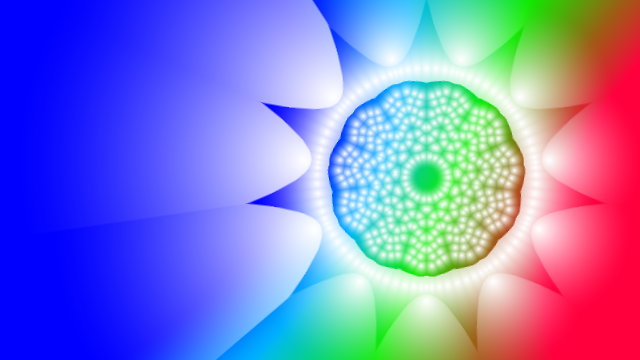
Reproduce this background procedurally as a WebGL 2 fragment shader.

```glsl
#version 300 es
precision highp float;

uniform vec2 u_resolution;
out vec4 fragColor;

const float PI = 3.14159265;

// Layout, in canvas heights
const vec2 CENTER = vec2(0.296, 0.006);
const float FOLDS = 11.0;
const float PETAL_RADIUS = 0.343;
const float RING_RADIUS = 0.304;
const int RING_SEEDS = 5;
const float RING_SPREAD = 1.3;
const float DISC_INNER = 0.060;
const float DISC_OUTER = 0.245;
const int DISC_SEEDS = 15;
const float ANGLE_JITTER = 0.12;

// Length over which the white glow of each seed fades
const float PETAL_REACH = 0.26;
const float LONG_REACH = 0.80;
const float LONG_ANGLE = 2.88;
const float RING_REACH = 0.175;
const float DISC_REACH = 0.033;
const float GLOW_POWER = 1.5;

// Slanted colour ramp
const float RAMP_SLANT = 0.42;
const float RAMP_CENTER = 0.076;
const float RAMP_WIDEN = 2.3;
const vec3 BLUE = vec3(0.0, 0.0, 1.0);
const vec3 CYAN = vec3(0.0, 0.72, 1.0);
const vec3 GREEN = vec3(0.05, 0.92, 0.0);
const vec3 BROWN = vec3(0.62, 0.36, 0.08);
const vec3 RED = vec3(1.0, 0.0, 0.24);

float hash(float n) {
    return fract(sin(n * 12.9898) * 43758.5453);
}

vec2 polar(float radius, float angle) {
    return radius * vec2(cos(angle), sin(angle));
}

vec3 ramp(vec2 p) {
    float t = p.x - RAMP_SLANT * p.y - RAMP_CENTER;
    t /= 1.0 + RAMP_WIDEN * p.y * p.y;
    vec3 color = mix(BLUE, CYAN, smoothstep(-0.46, -0.18, t));
    color = mix(color, GREEN, clamp((t + 0.22) / 0.22, 0.0, 1.0));
    color = mix(color, BROWN, clamp(t / 0.17, 0.0, 1.0));
    return mix(color, RED, clamp((t - 0.17) / 0.14, 0.0, 1.0));
}

// Petals facing LONG_ANGLE glow much farther than the others
float petalReach(float index, float sector) {
    float facing = cos(index * sector - 0.5 * PI - LONG_ANGLE);
    return mix(PETAL_REACH, LONG_REACH, smoothstep(0.5, 0.85, facing));
}

// Keeps the two nearest seeds, each as (position, distance, reach)
void addSeed(vec2 p, vec2 seed, float reach, inout vec4 first, inout vec4 second) {
    vec4 cell = vec4(seed, distance(p, seed), reach);
    if (cell.z < first.z) {
        second = first;
        first = cell;
    } else if (cell.z < second.z) {
        second = cell;
    }
}

float glow(vec4 cell) {
    return pow(max(0.0, 1.0 - cell.z / cell.w), GLOW_POWER);
}

void main() {
    float pixel = 1.0 / u_resolution.y;
    vec2 p = (gl_FragCoord.xy - 0.5 * u_resolution) * pixel - CENTER;

    // Fold the plane into half of one mirrored sector
    float sector = 2.0 * PI / FOLDS;
    float halfSector = 0.5 * sector;
    float angle = atan(p.y, p.x) + 0.5 * PI;
    float index = floor(angle / sector + 0.5);
    float local = angle - index * sector;
    vec2 q = polar(length(p), abs(local));

    // Blend the petal reach across the seam between sectors
    float seam = length(p) * sin(halfSector - abs(local));
    float own = 0.5 + 0.5 * clamp(seam / pixel, 0.0, 1.0);
    float neighbor = index + (local < 0.0 ? -1.0 : 1.0);
    float reach = mix(petalReach(neighbor, sector), petalReach(index, sector), own);

    // Voronoi seeds: petal, ring of strips, scattered disc
    vec4 first = vec4(0.0, 0.0, 1e3, 1.0);
    vec4 second = first;
    addSeed(q, vec2(PETAL_RADIUS, 0.0), reach, first, second);
    for (int i = 0; i < RING_SEEDS; i++) {
        float a = halfSector * pow(float(i) / float(RING_SEEDS - 1), RING_SPREAD);
        addSeed(q, polar(RING_RADIUS, a), RING_REACH, first, second);
    }
    for (int i = 0; i < DISC_SEEDS; i++) {
        float n = float(i);
        float area = n / float(DISC_SEEDS - 1);
        float r = sqrt(mix(DISC_INNER * DISC_INNER, DISC_OUTER * DISC_OUTER, area));
        float a = fract(0.45 + n * 0.618 + ANGLE_JITTER * (hash(n + 1.0) - 0.5));
        addSeed(q, polar(r, halfSector * mix(0.1, 0.9, a)), DISC_REACH, first, second);
    }

    // Smooth the cell edges by their distance to the bisector
    float gap = max(distance(first.xy, second.xy), 1e-4);
    float edge = (second.z * second.z - first.z * first.z) / (2.0 * gap);
    float inside = 0.5 + 0.5 * clamp(edge / pixel, 0.0, 1.0);
    float white = mix(glow(second), glow(first), inside);

    fragColor = vec4(mix(ramp(p), vec3(1.0), white), 1.0);
}
```
